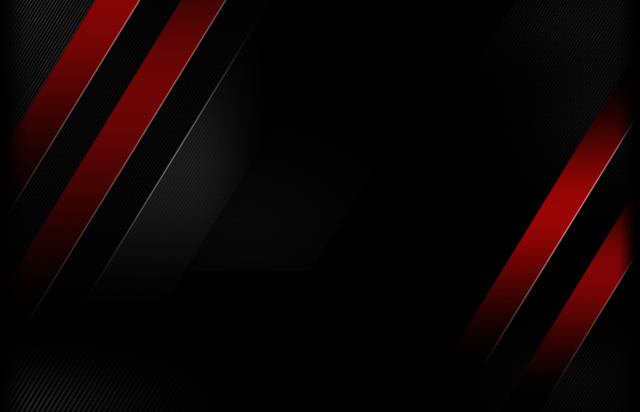
This background is drawn by a WebGL 1 fragment shader. Its source:

```glsl
precision highp float;
// Dark backdrop crossed by slanted, glowing red bands with silver edges.
// Bands live on a sheared axis; soft masks fade them out along their length,
// and finely hatched glows texture the corners and the grey panels.
uniform vec2 u_resolution;

const float SLANT = 0.615;
const float FINE = 0.0081;
const float COARSE = 0.0125;
const vec3 SILVER = vec3(1.0, 0.98, 0.97);

// Rises from low to peak, then falls to high.
float fade(float v, float low, float peak, float high) {
  return smoothstep(low, peak, v) * (1.0 - smoothstep(peak, high, v));
}

// Antialiased interval on the sheared axis.
float band(float s, float left, float right, float px) {
  return smoothstep(left - px, left + px, s)
       * (1.0 - smoothstep(right - px, right + px, s));
}

float hairline(float s, float at, float px) {
  return 1.0 - smoothstep(0.0, 0.0017 + px, abs(s - at));
}

float hatch(float s, float period) {
  return 0.5 + 0.5 * sin(6.28318 * s / period);
}

float glow(vec2 p, vec2 center, vec2 radius) {
  vec2 q = (p - center) / radius;
  return exp(-dot(q, q));
}

// Red band: edges = left, right; span = low, peak, high along y.
vec3 redBand(vec3 base, float s, float y, vec2 edges, vec3 span,
             float level, float shine, float px) {
  float light = fade(y, span.x, span.y, span.z);
  float lines = 1.0 - 0.4 * (1.0 - light) * hatch(s, FINE);
  vec3 red = vec3(level * light * lines, 0.016 * light, 0.015 * light);
  vec3 color = mix(base, red, band(s, edges.x, edges.y, px));
  float edge = hairline(s, edges.y, px) * shine * sqrt(light);
  return color + SILVER * edge;
}

void main() {
  float px = 1.0 / u_resolution.y;
  vec2 p = gl_FragCoord.xy * px;
  float width = u_resolution.x * px;
  float s = p.x + SLANT * (1.0 - p.y);
  float fine = hatch(s, FINE);

  // Hatched corner glows
  float topLeft = glow(p, vec2(0.10, 0.99), vec2(0.21, 0.23));
  float gray = 0.16 * topLeft * fine * mix(0.22, 1.0, band(s, -1.0, 0.232, px));
  gray += 0.035 * fine * band(s, 0.20, 0.656, px) * fade(p.y, 0.2, 0.65, 1.2);
  gray += 0.08 * fine * glow(p, vec2(1.43, 0.96), vec2(0.20, 0.11))
        * band(s, 1.25, 3.0, px);
  gray += 0.07 * fine * glow(p, vec2(1.46, 0.72), vec2(0.14, 0.15));
  gray += 0.13 * hatch(s, COARSE) * glow(p, vec2(0.05, 0.02), vec2(0.25, 0.08));
  gray += 0.05 * fine * glow(p, vec2(1.40, 0.08), vec2(0.16, 0.10));

  // Grey panel beside the lone silver line, and its faint neighbour
  float panel = band(s, 0.656, 0.853, px) * fade(p.y, 0.24, 0.60, 1.0)
              * (1.0 - smoothstep(0.46, 0.66, p.x));
  gray += panel * (0.085 + 0.035 * fine);
  float veil = band(s, 0.853, 1.16, px) * band(p.y, 0.343, 2.0, px);
  gray += 0.04 * veil * (0.5 + 0.5 * fine)
        * glow(p, vec2(0.60, 0.46), vec2(0.22, 0.14));
  gray += 0.34 * hairline(s, 0.656, px) * fade(p.y, 0.24, 0.62, 1.0);
  vec3 color = SILVER * gray;

  // Left pair, then right pair
  color = redBand(color, s, p.y, vec2(0.232, 0.339), vec3(0.43, 1.02, 1.6), 0.52, 0.38, px);
  color = redBand(color, s, p.y, vec2(0.440, 0.548), vec3(0.21, 0.78, 1.3), 0.43, 0.34, px);
  color = redBand(color, s, p.y, vec2(1.622, 1.719), vec3(0.11, 0.495, 0.84), 0.60, 0.45, px);
  color = redBand(color, s, p.y, vec2(1.827, 1.924), vec3(0.03, 0.345, 0.62), 0.50, 0.28, px);

  // Darkened side margins
  color *= smoothstep(0.0, 0.075, p.x);
  color *= 1.0 - smoothstep(width - 0.06, width - 0.005, p.x);
  gl_FragColor = vec4(color + 0.004, 1.0);
}
```
